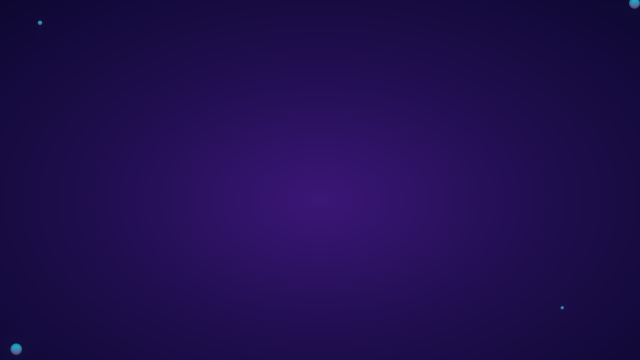
Give the GLSL for this background, as a Shadertoy shader.

```glsl
#define GLOW_CENTER vec2(0.5, 0.445)
#define GLOW_RADII vec2(0.707, 0.778)
#define CORE_COLOR vec3(0.230, 0.086, 0.465)
#define MID_COLOR vec3(0.123, 0.055, 0.307)
#define RIM_COLOR vec3(0.050, 0.030, 0.192)
#define ORB_TOP vec3(0.12, 0.68, 0.80)
#define ORB_BOTTOM vec3(0.38, 0.36, 0.58)
#define HALO_STRENGTH 0.06

// Orbs: canvas fraction in xy, radius in canvas heights in z
const vec3 ORBS[4] = vec3[4](
    vec3(0.0254, 0.0300, 0.0160),
    vec3(0.0625, 0.9364, 0.0062),
    vec3(0.9915, 0.9910, 0.0152),
    vec3(0.8785, 0.1450, 0.0046));

// Elliptical three-stop gradient
vec3 backdrop(vec2 uv) {
    float t = length((uv - GLOW_CENTER) / GLOW_RADII);
    vec3 inner = mix(CORE_COLOR, MID_COLOR, clamp(t * 2.0, 0.0, 1.0));
    return mix(inner, RIM_COLOR, clamp(t * 2.0 - 1.0, 0.0, 1.0));
}

// Shaded ball with a faint halo
vec3 addOrb(vec3 color, vec2 offset, float radius, float pixel) {
    float dist = length(offset);
    float halo = exp(-dist / (radius * 1.2)) * HALO_STRENGTH;
    color += ORB_TOP * halo;
    float height = smoothstep(-1.0, 0.8, offset.y / radius);
    vec3 body = mix(ORB_BOTTOM, ORB_TOP, height);
    body *= 1.0 - 0.25 * smoothstep(0.5, 1.0, dist / radius);
    float cover = 1.0 - smoothstep(-0.75 * pixel, 0.75 * pixel, dist - radius);
    return mix(color, body, cover);
}

void mainImage(out vec4 fragColor, in vec2 fragCoord) {
    vec2 uv = fragCoord / iResolution.xy;
    vec2 aspect = vec2(iResolution.x / iResolution.y, 1.0);
    float pixel = 1.0 / iResolution.y;

    vec3 color = backdrop(uv);
    for (int i = 0; i < 4; i++) {
        color = addOrb(color, (uv - ORBS[i].xy) * aspect, ORBS[i].z, pixel);
    }
    fragColor = vec4(color, 1.0);
}
```
